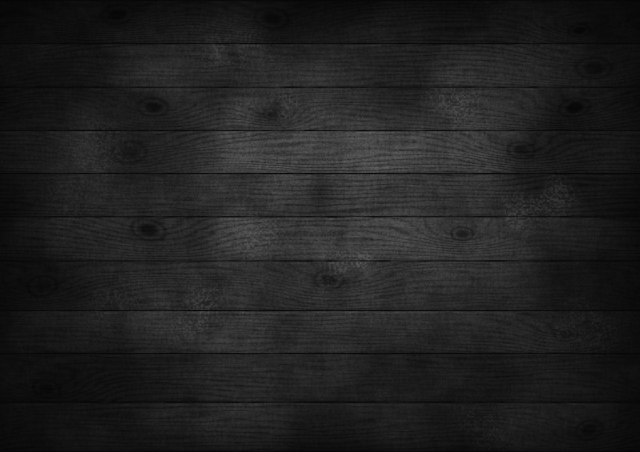
This texture is drawn by a WebGL 2 fragment shader. Its source:

```glsl
#version 300 es
precision highp float;
// Ten dark, worn horizontal wooden boards with knots, grain and a soft dark border.

uniform vec2 u_resolution;
out vec4 fragColor;

const float PI = 3.14159265;
const float BOARDS = 10.0;
const float KNOT_SLOTS = 3.0;
const int WEAR_PATCHES = 20;
const vec3 EDGE_COLOR = vec3(0.050);
const vec3 CENTER_COLOR = vec3(0.208);
const vec3 SEAM_COLOR = vec3(0.025);
const vec3 SCUFF_COLOR = vec3(0.46);

float hash(vec2 p, float seed) {
    vec3 q = fract(vec3(p.xyx + seed * 1.37) * vec3(0.1031, 0.1030, 0.0973));
    q += dot(q, q.yzx + 33.33);
    return fract((q.x + q.y) * q.z);
}

// Value noise that wraps over the unit square; cells must be whole numbers.
float noise(vec2 uv, vec2 cells, float seed) {
    vec2 p = uv * cells;
    vec2 i = floor(p);
    vec2 f = fract(p);
    f = f * f * (3.0 - 2.0 * f);
    vec2 a = mod(i, cells);
    vec2 b = mod(i + 1.0, cells);
    return mix(mix(hash(a, seed), hash(vec2(b.x, a.y), seed), f.x),
               mix(hash(vec2(a.x, b.y), seed), hash(b, seed), f.x), f.y);
}

float fbm(vec2 uv, vec2 cells, float seed) {
    float sum = 0.0;
    float weight = 0.533;
    for (int i = 0; i < 4; i++) {
        sum += weight * noise(uv, cells, seed + float(i));
        cells *= 2.0;
        weight *= 0.5;
    }
    return sum;
}

// Shortest offset on the repeating tile.
vec2 wrapOffset(vec2 d) {
    return fract(d + 0.5) - 0.5;
}

// x: bend of the grain around the knots, y: darkness of the knots.
vec2 knots(float x, float across, float board, float aspect) {
    vec2 result = vec2(0.0);
    for (float s = 0.0; s < KNOT_SLOTS; s++) {
        vec2 id = vec2(s, board);
        float present = step(0.42, hash(id, 3.0));
        float size = mix(0.5, 1.1, hash(id, 5.0));
        float center = (s + 0.15 + 0.7 * hash(id, 7.0)) / KNOT_SLOTS;
        float dx = wrapOffset(vec2(x - center, 0.0)).x * aspect * BOARDS;
        float dy = across - mix(0.25, 0.75, hash(id, 9.0));
        vec2 d = vec2(dx, dy + 0.3 * dx * (hash(id, 10.0) - 0.5)) / size;
        float r = length(d * vec2(1.0, 1.6));
        float core = 1.0 - smoothstep(0.12, 0.28, r);
        float rim = exp(-pow((r - 0.36) / 0.05, 2.0));
        float halo = exp(-r * r * 1.8);
        float bend = exp(-dot(d * vec2(0.7, 1.8), d * vec2(0.7, 1.8)));
        float dark = mix(0.2, 0.5, hash(id, 12.0));
        result += present * vec2(5.0 * bend, dark * core + 0.22 * rim + 0.16 * halo);
    }
    return result;
}

// Speckled pale scuffs scattered over the tile.
float scuffs(vec2 uv, float aspect) {
    float rough = fbm(uv, vec2(36.0, 26.0), 41.0);
    float speck = smoothstep(0.35, 0.85, noise(uv, vec2(380.0, 270.0), 47.0));
    float sum = 0.0;
    for (int i = 0; i < WEAR_PATCHES; i++) {
        vec2 id = vec2(float(i), 2.0);
        vec2 center = vec2(hash(id, 51.0), hash(id, 53.0));
        float radius = mix(0.025, 0.075, hash(id, 57.0));
        vec2 d = wrapOffset(uv - center) * vec2(aspect, 1.0);
        d.x += d.y * (hash(id, 59.0) - 0.5);
        float shape = exp(-dot(d, d) / (radius * radius));
        sum += shape * smoothstep(0.32, 0.66, rough + 0.2 * shape) * mix(0.35, 1.0, hash(id, 61.0));
    }
    return min(sum, 1.0) * (0.25 + 0.75 * speck);
}

void main() {
    vec2 uv = gl_FragCoord.xy / u_resolution;
    float aspect = u_resolution.x / u_resolution.y;

    // Boards of slightly uneven height, one of them wider
    float row = uv.y * BOARDS - 0.21 * sin(PI * uv.y) - 0.05 * sin(2.0 * PI * uv.y);
    row += 0.09 * exp(-pow((uv.y - 0.314) / 0.035, 2.0));
    float board = mod(floor(row), BOARDS);
    float across = fract(row);
    float seed = 11.0 + board * 7.0;

    // Growth rings, fibres and fine saw marks
    vec2 knot = knots(uv.x, across, board, aspect);
    float warp = fbm(uv, vec2(4.0, 20.0), seed);
    float phase = across * mix(7.0, 11.0, hash(vec2(board, 1.0), 13.0)) + warp * 4.5 + knot.x;
    float ring = pow(0.5 + 0.5 * sin(2.0 * PI * phase), 2.0);
    float ringStrength = mix(0.0, 0.38, fbm(uv, vec2(6.0, 10.0), 17.0));
    float fibre = noise(uv, vec2(40.0, 300.0), 19.0) - 0.5;
    float grit = noise(uv, vec2(480.0, 340.0), 23.0) - 0.5;
    float saw = noise(uv, vec2(300.0, 70.0), 29.0) - 0.5;
    float grain = 1.06 - ringStrength * ring + 0.20 * fibre + 0.28 * grit + 0.14 * saw;

    // Broad light and stains, with boards alternating in tone
    vec2 arch = sin(PI * uv);
    float light = pow(arch.x, 0.95) * pow(arch.y, 0.6);
    light *= 1.0 - 0.13 * sin(2.0 * PI * uv.y);
    float cloud = mix(0.76, 1.28, smoothstep(0.25, 0.75, fbm(uv, vec2(8.0, 6.0), 73.0)));
    float tone = 1.0 + 0.09 * cos(PI * board) + 0.14 * (hash(vec2(board, 4.0), 37.0) - 0.5);
    vec3 color = mix(EDGE_COLOR, CENTER_COLOR, light) * cloud * tone * grain;
    color *= 1.0 - min(knot.y, 0.65);
    color = mix(color, SCUFF_COLOR, 0.55 * scuffs(uv, aspect) * (0.15 + 0.85 * light));

    // Thin broken joints with a worn upper edge on each board
    float pixel = BOARDS / u_resolution.y;
    float joint = min(across, 1.0 - across);
    float chips = noise(uv, vec2(60.0, 10.0), 67.0);
    float lip = exp(-pow((across - 0.95) / 0.022, 2.0));
    color *= 1.0 + 0.25 * lip * chips;
    color *= 1.0 - 0.2 * exp(-joint * 24.0);
    float width = mix(0.007, 0.014, chips);
    float gap = 1.0 - smoothstep(width - 0.5 * pixel, width + 0.5 * pixel, joint);
    color = mix(color, SEAM_COLOR, mix(0.55, 0.95, chips) * gap);

    fragColor = vec4(color, 1.0);
}
```
